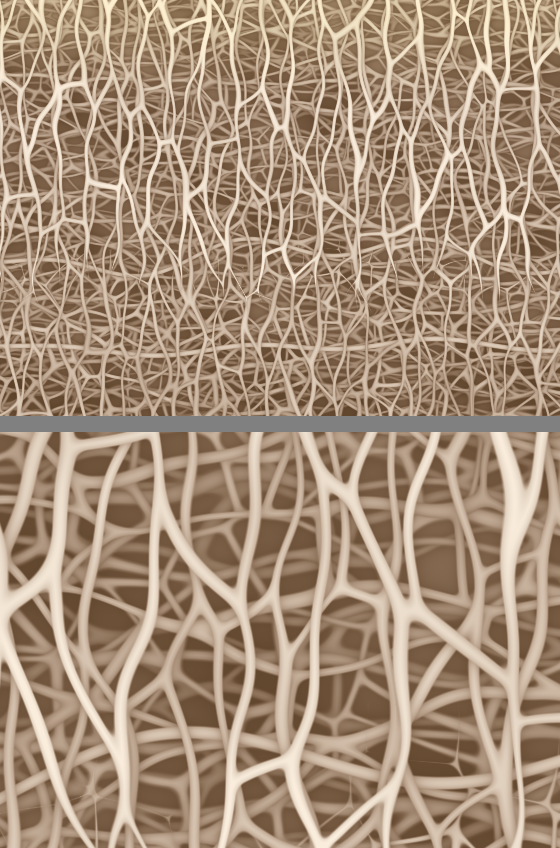
Top, the full canvas; bottom, a detail of the centre.
This texture is drawn by a Shadertoy shader. Its source:

```glsl
// Dried loofah sponge: pale upright fibres branching over a dense tangled web.

const vec3 HOLLOW_BROWN = vec3(0.36, 0.26, 0.16);
const vec3 FIBRE_CREAM = vec3(0.90, 0.85, 0.765);
const vec3 WARM_BOW = vec3(0.0, 0.09, 0.12);

vec2 hash2(vec2 cell, float seed) {
    vec3 h = fract(vec3(cell.xyx) * vec3(0.1031, 0.1030, 0.0973) + seed * 0.137);
    h += dot(h, h.yzx + 33.33);
    return fract((h.xx + h.yz) * h.zy);
}

float softMin(float a, float b, float k) {
    float h = max(k - abs(a - b), 0.0) / k;
    return min(a, b) - h * h * k * 0.25;
}

// Layered sines, roughly -1 to 1
float waves(vec2 p, float seed) {
    return 0.5 * sin(p.x * 1.3 + p.y * 2.1 + seed * 2.7)
         + 0.3 * sin(p.x * 3.7 - p.y * 1.9 + seed * 5.1)
         + 0.2 * sin(p.x * 2.9 + p.y * 5.3 + seed * 1.3);
}

vec2 bend(vec2 p, float seed, float amount) {
    return p + amount * vec2(waves(p * 9.0, seed), waves(p.yx * 9.0, seed + 4.0));
}

// Canvas distance to the walls of stretched cells; thin walls lie farther off
float webDistance(vec2 p, vec2 density, float seed) {
    vec2 q = bend(p, seed, 0.016) * density;
    vec2 home = floor(q);
    vec2 local = q - home;
    vec2 nearCell = vec2(0.0);
    vec2 nearPoint = vec2(8.0);
    for (int y = -1; y <= 1; y++)
    for (int x = -1; x <= 1; x++) {
        vec2 cell = vec2(x, y);
        vec2 point = cell + hash2(home + cell, seed) - local;
        if (dot(point, point) < dot(nearPoint, nearPoint)) {
            nearPoint = point;
            nearCell = cell;
        }
    }
    float dist = 0.1;
    for (int y = -2; y <= 2; y++)
    for (int x = -2; x <= 2; x++) {
        vec2 cell = nearCell + vec2(x, y);
        vec2 point = cell + hash2(home + cell, seed) - local;
        vec2 gap = point - nearPoint;
        if (dot(gap, gap) > 0.0001) {
            vec2 normal = normalize(gap);
            float wall = dot(0.5 * (point + nearPoint), normal) / length(normal * density);
            float thinning = hash2(2.0 * home + cell + nearCell, seed + 3.0).x;
            dist = softMin(dist, wall + 0.0024 * thinning, 0.007);
        }
    }
    return max(dist, 0.0);
}

// Lays a rounded fibre and its soft shadow over the tone below
float layFibre(float under, float dist, float halfWidth, float tone, float blur) {
    float shadow = 0.24 * exp(-max(dist - halfWidth, 0.0) / 0.005);
    float present = smoothstep(0.0, 0.003, halfWidth);
    float across = min(dist / max(halfWidth, 0.0005), 1.0);
    float rounded = tone + 0.05 - 0.25 * across * across;
    float cover = 1.0 - smoothstep(halfWidth - blur, halfWidth + blur, dist);
    return mix(under * (1.0 - shadow * present), rounded, cover * present);
}

float layWeb(float under, vec2 p, vec2 density, float seed,
             float halfWidth, float tone, float blur) {
    float varied = tone + 0.11 * waves(p * 7.0, seed + 8.0);
    return layFibre(under, webDistance(p, density, seed), halfWidth, varied, blur);
}

// A long wavering strand running across the sponge
float ribDistance(vec2 p, float height, float sway, float seed) {
    return abs(p.y - height - sway * waves(vec2(p.x * 4.0, 0.0), seed));
}

vec3 fibreColour(float tone) {
    float t = clamp(tone, -0.15, 1.15);
    return mix(HOLLOW_BROWN, FIBRE_CREAM, t) - WARM_BOW * max(t * (1.0 - t), 0.0);
}

void mainImage(out vec4 fragColor, in vec2 fragCoord) {
    vec2 p = fragCoord / iResolution.y;
    float pixel = 1.0 / iResolution.y;
    float sharp = max(0.0011, 0.75 * pixel);
    float soft = sharp + 0.0008;
    float upper = smoothstep(0.22, 0.46, p.y + 0.05 * waves(p * 6.0, 2.0));
    float crown = smoothstep(0.72, 1.0, p.y);

    // Hollow depths
    float tone = 0.20 + 0.14 * waves(p * 8.0, 1.0) + 0.18 * crown;

    // Deep web, mostly running sideways
    tone = layWeb(tone, p, vec2(8.0, 23.0), 1.0, 0.0055, 0.46, soft);
    tone = layWeb(tone, p, vec2(6.0, 19.0), 2.0, 0.0055, 0.60, soft);
    tone = layWeb(tone, p, vec2(13.0, 15.0), 3.0, 0.0050, 0.69, soft);
    tone = layWeb(tone, p, vec2(6.0, 15.0), 4.0, 0.0052, 0.76, sharp);

    // Fine tangle and ribs near the base
    tone = layWeb(tone, p, vec2(15.0, 13.0), 5.0, 0.0056 * (1.0 - upper), 0.84, sharp);
    tone = layFibre(tone, ribDistance(p, 0.165, 0.022, 1.0), 0.0058, 0.92, sharp);
    tone = layFibre(tone, ribDistance(p, 0.385, 0.060, 6.0), 0.0050, 0.86, sharp);

    // Upright fibres in front
    tone = layWeb(tone, p, vec2(17.0, 5.5), 6.0, 0.0054, 0.88, sharp);
    tone = layWeb(tone, p, vec2(14.0, 4.0), 7.0, 0.0064 * upper, 1.04, sharp);

    // Warm light above, faint rosy shade below
    tone += 0.05 * crown - 0.07 * (1.0 - smoothstep(0.0, 0.3, p.y));
    vec3 tint = mix(vec3(1.0, 0.99, 1.01), vec3(1.01, 1.0, 0.95), crown);
    fragColor = vec4(clamp(fibreColour(tone) * tint, 0.0, 1.0), 1.0);
}
```
